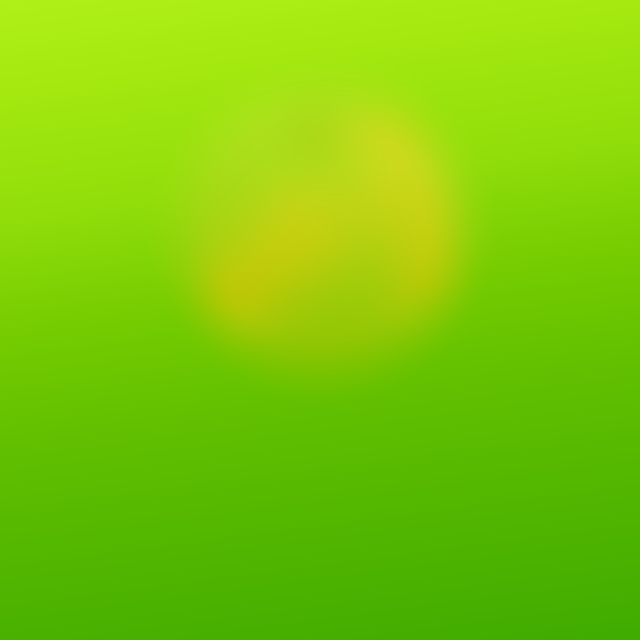
This background is drawn by a WebGL 1 fragment shader. Its source:

```glsl
precision highp float;
// Draws a tilted lime-to-green gradient with a soft disc of blurred yellow light.
uniform vec2 u_resolution;

// Position of x between two stops, from 0 to 1
float ramp(float a, float b, float x) {
    return clamp((x - a) / (b - a), 0.0, 1.0);
}

// Distance from p to the segment a-b
float segmentDistance(vec2 p, vec2 a, vec2 b) {
    vec2 ab = b - a;
    float h = clamp(dot(p - a, ab) / dot(ab, ab), 0.0, 1.0);
    return length(p - a - ab * h);
}

// Bell-shaped falloff of a given width
float glow(float d, float width) {
    return exp(-d * d / (width * width));
}

// Green backdrop, darkening downwards and slightly to the right
vec3 backdrop(vec2 p) {
    float t = 1.0 - p.y + 0.13 * p.x;
    vec3 color = mix(vec3(0.69, 0.94, 0.10), vec3(0.64, 0.91, 0.06), ramp(0.0, 0.15, t));
    color = mix(color, vec3(0.57, 0.87, 0.04), ramp(0.15, 0.34, t));
    color = mix(color, vec3(0.46, 0.80, 0.0), ramp(0.34, 0.52, t));
    color = mix(color, vec3(0.38, 0.75, 0.0), ramp(0.52, 0.70, t));
    return mix(color, vec3(0.25, 0.67, 0.0), ramp(0.70, 1.13, t));
}

// Disc fill: vertical lime gradient with two yellow streaks
vec3 discColor(vec2 p) {
    vec3 color = mix(vec3(0.56, 0.76, 0.0), vec3(0.69, 0.89, 0.12), ramp(0.42, 0.82, p.y));
    vec3 yellow = mix(vec3(0.75, 0.78, 0.02), vec3(0.81, 0.85, 0.11), ramp(0.54, 0.74, p.y));

    float leftStreak = glow(segmentDistance(p, vec2(0.36, 0.535), vec2(0.47, 0.635)), 0.075);
    float rightStreak = glow(segmentDistance(p, vec2(0.625, 0.78), vec2(0.69, 0.57)), 0.085);
    float bridge = 0.55 * glow(segmentDistance(p, vec2(0.48, 0.64), vec2(0.63, 0.70)), 0.07);
    float light = 1.0 - (1.0 - leftStreak) * (1.0 - rightStreak) * (1.0 - bridge);

    // Dim hollow above the streaks
    color = mix(color, vec3(0.65, 0.84, 0.08), 0.7 * glow(distance(p, vec2(0.50, 0.785)), 0.07));
    return mix(color, yellow, 0.92 * light);
}

void main() {
    vec2 p = gl_FragCoord.xy / u_resolution;
    float radius = distance(p, vec2(0.502, 0.642));
    float discMask = 1.0 - smoothstep(0.155, 0.285, radius);
    vec3 color = mix(backdrop(p), discColor(p), discMask);
    gl_FragColor = vec4(color, 1.0);
}
```
